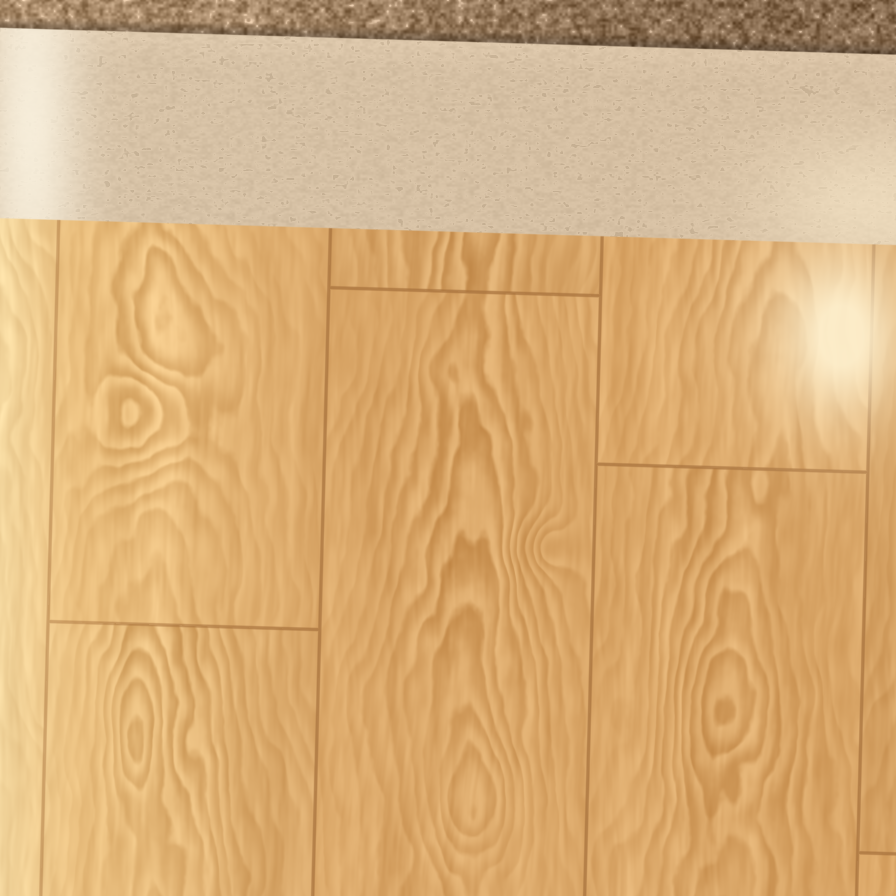
This texture is drawn by a WebGL 2 fragment shader. Its source:

```glsl
#version 300 es
precision highp float;

uniform vec2 u_resolution;
out vec4 fragColor;

float hash(vec2 p) {
    vec3 q = fract(p.xyx * vec3(0.1031, 0.1030, 0.0973));
    q += dot(q, q.yzx + 33.33);
    return fract((q.x + q.y) * q.z);
}

float noise(vec2 p) {
    vec2 i = floor(p), f = fract(p);
    f = f * f * (3.0 - 2.0 * f);
    return mix(mix(hash(i), hash(i + vec2(1, 0)), f.x),
               mix(hash(i + vec2(0, 1)), hash(i + vec2(1, 1)), f.x), f.y);
}

float fbm(vec2 p) {
    float sum = 0.0, amp = 0.5;
    for (int i = 0; i < 4; i++) {
        sum += amp * noise(p);
        p = p * 2.03 + 17.0;
        amp *= 0.5;
    }
    return sum;
}

float blob(vec2 p, vec2 center, vec2 radius) {
    vec2 d = (p - center) / radius;
    return exp(-dot(d, d));
}

// Height of the cross joint in each column of planks
float jointHeight(float column) {
    if (column < 0.0) return -1.0;
    if (column < 1.0) return 0.308;
    if (column < 2.0) return 0.690;
    return column < 3.0 ? 0.502 : 0.077;
}

// Signed grain pattern: arched growth rings, streaks and pores
float woodGrain(vec2 p, float column, float upper) {
    vec2 seed = vec2(column * 7.3, upper * 11.7) + 40.0;
    float axis = 0.17 + 0.305 * column + 0.04 * step(1.0, column) + 0.03 * upper * step(2.0, column);
    float dx = p.x - axis - 0.025 * p.y;
    float warp = fbm(p * vec2(9.0, 4.0) + seed) - 0.5;
    float ripple = fbm(p * vec2(30.0, 22.0) + seed) - 0.5;

    float field = sqrt(dx * dx + 0.0006) + 0.13 * p.y + 0.12 * warp + 0.015 * ripple;
    field -= 0.075 * blob(p, vec2(0.545, 0.10), vec2(0.045, 0.075));
    field -= 0.060 * blob(p, vec2(0.15, 0.19), vec2(0.025, 0.09));
    field += 0.100 * blob(p, vec2(0.17, 0.53), vec2(0.065, 0.07));
    field += 0.050 * blob(p, vec2(0.61, 0.39), vec2(0.035, 0.03));
    field -= 0.060 * blob(p, vec2(0.79, 0.22), vec2(0.05, 0.09));

    float rings = fract(field * 48.0);
    rings = smoothstep(0.0, 0.75, rings) * (1.0 - smoothstep(0.75, 1.0, rings)) - 0.4;
    float strength = 0.3 + 0.7 * exp(-dx * dx * 150.0);
    strength *= 0.4 + 1.1 * noise(p * vec2(14.0, 6.0) + seed);

    float along = p.x - 0.0266 * p.y + 0.03 * warp;
    float streaks = fbm(vec2(along * 55.0, p.y * 2.5) + seed) - 0.47;
    float pores = noise(vec2(along * 240.0, p.y * 32.0) + seed) - 0.5;
    return -0.75 * rings * strength + 0.85 * streaks + 0.28 * pores;
}

vec3 woodFloor(vec2 p, float level, float px) {
    float across = (p.x - 0.0266 * p.y - 0.0455) / 0.3035;
    float column = floor(across);
    float joint = level - jointHeight(column);
    float upper = step(0.0, joint);

    vec3 wood = mix(vec3(0.925, 0.755, 0.50), vec3(0.855, 0.655, 0.41), smoothstep(0.05, 0.43, p.x));
    wood = mix(vec3(0.975, 0.865, 0.64), wood, smoothstep(-0.02, 0.10, p.x));
    wood *= 0.985 + 0.03 * hash(vec2(column + 5.0, upper + 3.0));
    wood += woodGrain(p, column, upper) * vec3(0.11, 0.14, 0.15);

    // Grooves between planks
    float side = abs(across - round(across)) * 0.3035;
    float groove = 1.0 - smoothstep(0.0008, 0.0018 + px, min(side, abs(joint)));
    wood = mix(wood, vec3(0.66, 0.45, 0.24), groove * mix(0.45, 0.75, smoothstep(0.0, 0.4, p.x)));

    // Lamp reflection
    float glow = 0.75 * blob(p, vec2(0.94, 0.622), vec2(0.062, 0.085));
    glow += 0.28 * blob(p, vec2(0.93, 0.65), vec2(0.13, 0.15));
    return mix(wood, vec3(1.0, 0.95, 0.82), min(glow, 0.9));
}

vec3 stoneStrip(vec2 p, float level) {
    vec3 stone = mix(vec3(0.845, 0.765, 0.655), vec3(0.835, 0.745, 0.63), p.x);
    float speckle = noise(p * vec2(150.0, 300.0)) * 0.6 + noise(p * vec2(330.0, 420.0)) * 0.4;
    stone += (speckle - 0.5) * 0.09;
    stone -= 0.10 * smoothstep(0.68, 0.85, speckle);
    stone += 0.025 * smoothstep(0.93, 0.969, level);
    stone = mix(stone, vec3(0.985, 0.955, 0.885), 0.85 * blob(p, vec2(0.035, 0.86), vec2(0.055, 0.30)));
    return mix(stone, vec3(0.98, 0.92, 0.80), 0.6 * blob(p, vec2(0.97, 0.77), vec2(0.13, 0.09)));
}

vec3 carpet(vec2 p, float level) {
    float pile = 0.6 * noise(p * vec2(150.0, 170.0)) + 0.4 * noise(p * 310.0);
    vec3 color = mix(vec3(0.68, 0.56, 0.43), vec3(0.53, 0.42, 0.31), smoothstep(0.0, 0.9, p.x));
    color += (pile - 0.5) * 0.42 + 0.12 * smoothstep(0.75, 0.95, pile);
    return color * mix(0.72, 1.0, smoothstep(0.967, 0.985, level));
}

void main() {
    vec2 p = gl_FragCoord.xy / u_resolution;
    float px = 1.0 / min(u_resolution.x, u_resolution.y);
    float level = p.y + 0.03 * p.x; // follows the slight tilt of the room

    vec3 color = woodFloor(p, level, px);
    color = mix(color, stoneStrip(p, level), smoothstep(-px, px, level - 0.7565));
    color = mix(color, carpet(p, level), smoothstep(-px, px, level - 0.969));
    fragColor = vec4(clamp(color, 0.0, 1.0), 1.0);
}
```
